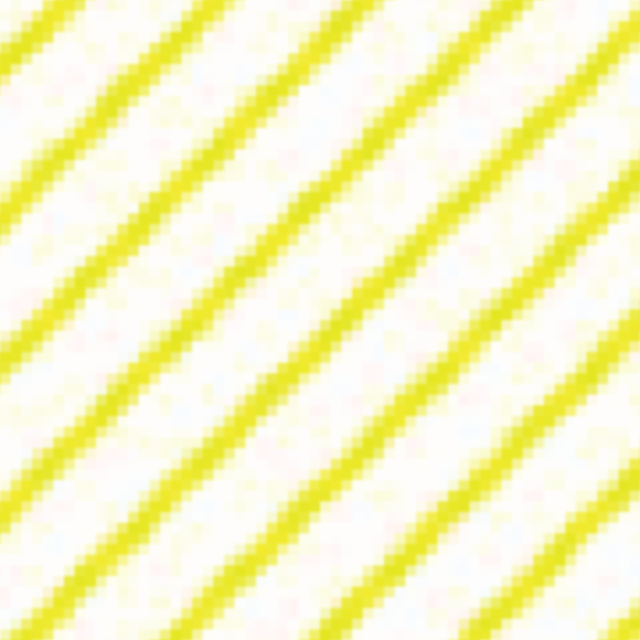
Give the GLSL for this pattern, as a WebGL 2 fragment shader.

```glsl
#version 300 es
precision highp float;
// Soft yellow diagonal stripes on near-white, drawn as a coarse 60 x 60 mosaic.
// Each tile samples a striped distance profile plus cellular tinted specks;
// neighbouring tiles are blended so that their edges stay soft.
uniform vec2 u_resolution;
out vec4 fragColor;

const float TILES = 60.0;

vec3 hash3(vec2 p) {
    vec3 q = fract(vec3(p.xyx) * vec3(0.1031, 0.1030, 0.0973));
    q += dot(q, q.yxz + 33.33);
    return fract((q.xxy + q.yzz) * q.zyx);
}

// Cellular specks: x is the strength, y picks the tint
vec2 specks(vec2 p) {
    vec2 cell = floor(p);
    vec2 best = vec2(9.0, 0.0);
    for (int j = -1; j <= 1; j++) {
        for (int i = -1; i <= 1; i++) {
            vec2 id = cell + vec2(i, j);
            vec3 h = hash3(id + 17.0);
            float d = length(id + h.xy - p);
            if (d < best.x) best = vec2(d, h.z);
        }
    }
    return vec2(1.0 - smoothstep(0.1, 0.65, best.x), best.y);
}

vec3 tileColor(vec2 tile) {
    vec2 uv = (tile + 0.5) / TILES;
    vec3 rnd = hash3(tile + 5.0);

    // Distance to the nearest stripe centre, as a fraction of the spacing
    float along = uv.x + uv.y;
    float phase = (uv.x + 1.0 - uv.y - 0.108) / 0.2327;
    float row = floor(phase + 0.5);
    phase += 0.012 * sin(along * 23.0 + row * 2.1) + 0.035 * (rnd.x - 0.5);
    float dist = abs(fract(phase + 0.5) - 0.5);
    float stripe = 1.0 - smoothstep(0.03, 0.21, dist);

    // Paper with faint cream, pink and blue specks
    vec3 paper = vec3(0.996, 0.993, 0.990);
    vec2 speck = specks((tile + 0.5) / 2.6);
    vec3 tint = speck.y < 0.5 ? vec3(0.985, 0.985, 0.86)
              : speck.y < 0.78 ? vec3(1.0, 0.955, 0.95)
              : vec3(0.97, 0.987, 1.0);
    paper = mix(paper, tint, speck.x * (0.5 + 0.5 * rnd.y));
    paper.b -= 0.07 * (1.0 - smoothstep(0.17, 0.30, dist)) * rnd.z;

    // Ink drifts between olive and warm yellow along each stripe
    float warmth = 0.5 + 0.3 * sin(along * 31.0 + row * 4.3) + 0.4 * (rnd.y - 0.5);
    vec3 ink = mix(vec3(0.89, 0.90, 0.13), vec3(0.95, 0.92, 0.18), warmth);
    return mix(paper, ink, stripe);
}

void main() {
    vec2 p = gl_FragCoord.xy / u_resolution.y * TILES - 0.5;
    vec2 base = floor(p);
    vec2 blend = smoothstep(0.22, 0.78, p - base);

    // Blend the four nearest tiles
    vec3 color = vec3(0.0);
    for (int j = 0; j < 2; j++) {
        for (int i = 0; i < 2; i++) {
            vec2 corner = vec2(i, j);
            vec2 w = mix(1.0 - blend, blend, corner);
            color += w.x * w.y * tileColor(base + corner);
        }
    }
    fragColor = vec4(color, 1.0);
}
```
